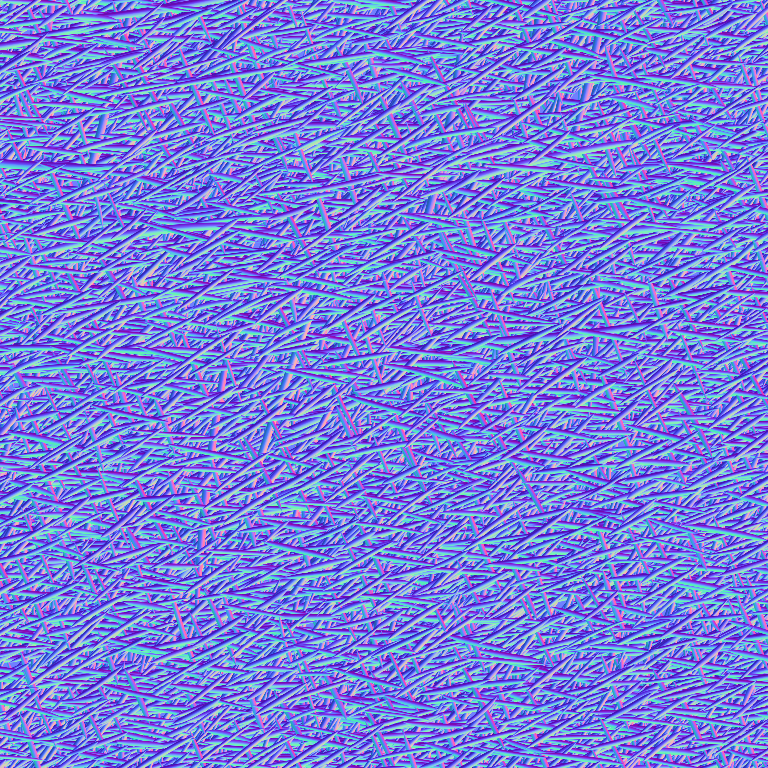
Give the GLSL for this texture map, as a WebGL 2 fragment shader.

```glsl
#version 300 es
precision highp float;
// Normal map of a dense mat of straw: rotated grids of jittered strands are
// stacked from front to back until a point is covered, each strand having a
// rounded cross section. The slope is encoded as colour, with green facing down.

uniform vec2 u_resolution;
out vec4 fragColor;

const int LAYERS = 40;
const int LONG_EVERY = 5;
const float GOLDEN = 0.618034;
const float HIDDEN = 0.04;

float hash(vec2 p) {
    return fract(sin(dot(p, vec2(127.1, 311.7))) * 43758.5453);
}

vec2 hash2(vec2 p) {
    return vec2(hash(p), hash(p + 41.3));
}

mat2 rotation(float angle) {
    float c = cos(angle), s = sin(angle);
    return mat2(c, s, -s, c);
}

// Slope (xy) and coverage (z) of one tapered strand lying along x.
// shape holds half length, half width, tilt and bend.
vec3 strand(vec2 p, vec4 shape, float steepness, float pixel) {
    float along = p.x / shape.x;
    float squared = along * along;
    float halfWidth = shape.y * (1.0 - squared * squared);
    float side = p.y - shape.z * p.x - shape.w * (squared - 0.4);
    float outside = abs(side) - halfWidth;
    if (outside > 0.4 * pixel) return vec3(0.0);

    float coverage = 1.0 - smoothstep(-0.4 * pixel, 0.4 * pixel, outside);
    float across = clamp(side / max(halfWidth, pixel), -1.0, 1.0);
    float profile = sign(across) * pow(abs(across), 0.7);
    float lean = shape.z + 2.0 * shape.w * along / shape.x;
    return vec3(normalize(vec2(-lean, 1.0)) * profile * steepness, coverage);
}

// Adds one grid of strands behind those found so far.
// result holds the summed slope (xy) and the share still uncovered (z).
vec3 strandLayer(vec3 result, vec2 p, float angle, vec2 cellSize,
                 float halfWidth, float density, float seed, float pixel) {
    mat2 turn = rotation(angle);
    vec2 q = p * turn + hash2(vec2(seed, 3.7));
    vec2 base = floor(q / cellSize - 0.5);
    float sway = 0.5 * cellSize.y - 1.3 * halfWidth;

    for (int k = 0; k < 4; k++) {
        vec2 cell = base + vec2(k % 2, k / 2);
        vec2 key = cell + seed * 17.3;

        // Neighbouring rows share their presence, which forms bundles.
        vec2 bundle = floor(cell / vec2(1.0, 2.0)) + seed * 5.9;
        if (hash(bundle) > density) continue;

        vec2 offset = q - (cell + hash2(key)) * cellSize;
        float size = hash(key + 7.1);
        float halfLength = cellSize.x * mix(0.22, 0.5, size);
        if (abs(offset.x) > halfLength || abs(offset.y) > 0.5 * cellSize.y) continue;

        vec2 lean = hash2(key + 19.7) - 0.5;
        vec4 shape = vec4(halfLength, halfWidth * mix(0.7, 1.3, fract(size * 7.0)),
                          1.6 * lean.x * sway / halfLength, 0.7 * lean.y * sway);
        vec3 s = strand(offset, shape, mix(0.95, 1.25, size), pixel);
        result.xy += turn * (s.xy + 0.3 * lean) * s.z * result.z;
        result.z *= 1.0 - s.z;
    }
    return result;
}

// Mostly level to rising strands, with fewer falling to the right.
float strawAngle(float u) {
    return -0.2 + 2.45 * pow(u, 1.5);
}

// Right-facing flanks are narrow and bright, left-facing ones broad.
vec3 encodeNormal(vec2 slope) {
    vec2 n = slope * min(1.0, 0.92 / max(length(slope), 0.001));
    float z = sqrt(1.0 - dot(n, n));
    float skewedX = n.x - 0.12 + 0.4 * n.x * n.x;
    return 0.5 + 0.5 * vec3(skewedX, -n.y, z);
}

void main() {
    float pixel = 1.0 / u_resolution.y;
    vec2 p = gl_FragCoord.xy * pixel;
    vec3 result = vec3(0.0, 0.0, 1.0);

    for (int i = 0; i < LAYERS; i++) {
        float seed = float(i);
        if (i % LONG_EVERY == 2) {
            // Long, thick stalks
            float spread = fract(float(i / LONG_EVERY) * GOLDEN + 0.3);
            result = strandLayer(result, p, mix(-0.05, 1.6, spread * spread),
                                 vec2(0.5, 0.09), 0.0045, 0.4, seed, pixel);
        } else {
            // Short, fine straw
            float spread = fract(seed * GOLDEN + 0.45);
            vec2 cellSize = vec2(mix(0.08, 0.2, hash(vec2(seed, 9.2))), 0.022);
            result = strandLayer(result, p, strawAngle(spread),
                                 cellSize, 0.0031, 0.85, seed, pixel);
        }
        if (result.z < HIDDEN) break;
    }
    fragColor = vec4(encodeNormal(result.xy), 1.0);
}
```
